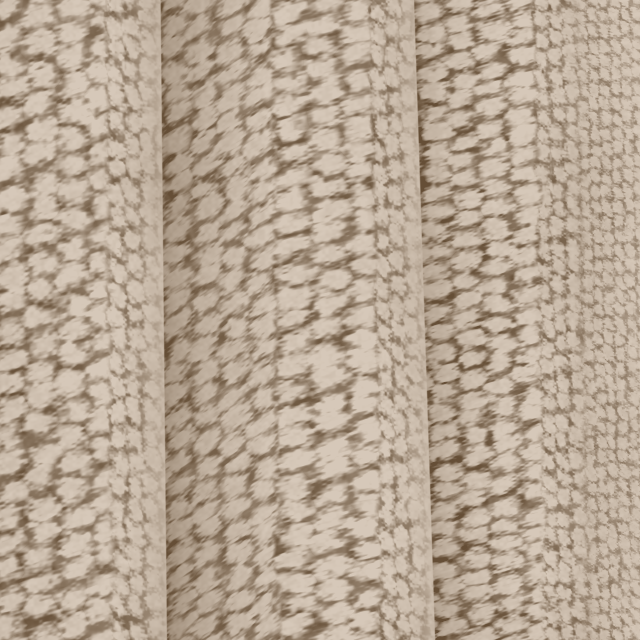
Write a Shadertoy shader that draws this texture.

```glsl
const vec3 SHADOW_COLOR = vec3(0.395, 0.305, 0.21);
const vec3 YARN_COLOR = vec3(0.84, 0.785, 0.725);
const float WOBBLE = 0.30;         // irregularity of the stitch grid
const float JITTER = 0.24;         // scatter of single stitches
const float FIBRE_AMOUNT = 1.05;   // raggedness of the yarn strands
const float PIT_DEPTH = 0.30;      // dark specks inside the gaps
const float SURFACE_GRAIN = 0.16;  // strands seen on top of the stitches
const float CREASE_WANDER = 0.016; // ragged border between the knit zones
const float FOLD_SHADOW = 0.20;
const float FOLD_SHADOW_WIDTH = 0.045;
const int ZONES = 8;

// Left border at the top, its drift towards the bottom, row slope, edge softness
const vec4 ZONE_SHAPE[9] = vec4[9](
    vec4(-0.010, 0.000,  0.03, 0.001),
    vec4( 0.165, 0.010, -0.60, 0.010),
    vec4( 0.251, 0.010,  0.36, 0.0015),
    vec4( 0.425, 0.010,  0.06, 0.005),
    vec4( 0.577, 0.020, -0.60, 0.006),
    vec4( 0.647, 0.033,  0.08, 0.0015),
    vec4( 0.833, 0.020, -0.55, 0.006),
    vec4( 0.900, 0.020, -0.60, 0.014),
    vec4( 1.010, 0.000,  0.00, 0.001));

// Brightness left and right, stitch contrast left and right
const vec4 ZONE_TONE[8] = vec4[8](
    vec4(0.94, 0.97, 0.66, 0.58),
    vec4(0.97, 0.82, 0.56, 0.06),
    vec4(0.74, 0.95, 0.48, 0.58),
    vec4(0.97, 0.99, 0.66, 0.64),
    vec4(0.96, 0.87, 0.56, 0.08),
    vec4(0.92, 0.98, 0.66, 0.66),
    vec4(0.93, 0.88, 0.54, 0.44),
    vec4(0.87, 0.95, 0.42, 0.34));

// Stitch width and height
const vec2 ZONE_STITCH[8] = vec2[8](
    vec2(0.050, 0.042), vec2(0.026, 0.038), vec2(0.044, 0.036),
    vec2(0.056, 0.037), vec2(0.023, 0.036), vec2(0.047, 0.031),
    vec2(0.022, 0.030), vec2(0.017, 0.023));

float hash(vec2 p) {
    return fract(sin(dot(p, vec2(127.1, 311.7))) * 43758.5453);
}

float noise(vec2 p) {
    vec2 i = floor(p), f = fract(p);
    f = f * f * (3.0 - 2.0 * f);
    return mix(mix(hash(i), hash(i + vec2(1, 0)), f.x),
               mix(hash(i + vec2(0, 1)), hash(i + vec2(1, 1)), f.x), f.y);
}

// Knit relief: x is the height (1 on stitches, 0 in gaps), y the strand pattern
vec2 knit(vec2 p, vec2 stitch, float slope, float seed) {
    vec2 grain = vec2(p.x, p.y - slope * p.x) / stitch;
    vec2 warp = vec2(noise(grain * 1.3 + seed), noise(grain * 1.3 + seed + 37.0)) - 0.5;
    vec2 q = grain + warp * WOBBLE;

    // Nearest of the scattered stitches, every other column half a row higher
    float nearest = 4.0;
    float column = floor(q.x);
    for (int i = -1; i <= 1; i++) {
        float x = column + float(i);
        float shift = 0.5 * mod(x, 2.0);
        float row = floor(q.y - shift);
        for (int j = -1; j <= 1; j++) {
            vec2 id = vec2(x, row + float(j));
            vec2 offset = (vec2(hash(id + seed), hash(id + seed + 19.0)) - 0.5) * JITTER;
            vec2 f = q - id - vec2(0.5, 0.5 + shift) - offset;
            f.y -= 0.12 * f.x;
            vec2 e = pow(abs(f * vec2(1.85, 2.0)), vec2(2.4));
            nearest = min(nearest, pow(e.x + e.y, 1.0 / 2.4));
        }
    }

    // Strands run along the rows and break up the stitch outline
    vec2 strand = vec2(grain.x * 3.4, grain.y * 5.2 - grain.x * 1.6);
    float fibre = noise(strand + seed) * 0.55 + noise(strand * 2.0 + 11.0) * 0.45;
    nearest += (fibre - 0.5) * FIBRE_AMOUNT;
    return vec2(1.0 - smoothstep(0.50, 1.30, nearest), fibre);
}

vec3 zoneColor(int i, vec2 uv, float left, float right) {
    vec4 tone = ZONE_TONE[i];
    float across = clamp((uv.x - left) / (right - left), 0.0, 1.0);
    float brightness = mix(tone.x, tone.y, across);
    float contrast = mix(tone.z, tone.w, across * across);

    vec2 p = vec2(uv.x - left, uv.y);
    vec2 relief = knit(p, ZONE_STITCH[i], ZONE_SHAPE[i].z, float(i) * 13.0);
    float gap = 1.0 - relief.x;
    float pit = gap * gap * smoothstep(0.35, 0.75, noise(p / ZONE_STITCH[i] * 2.3 + 5.0));
    float value = brightness + 0.02 - contrast * (gap + PIT_DEPTH * pit);
    value -= SURFACE_GRAIN * contrast * (relief.y - 0.4);

    // Shade cast by the overlapping fold, deeper towards the bottom
    if (i == 2 || i == 5) {
        float depth = FOLD_SHADOW * (1.25 - 0.5 * uv.y);
        value -= depth * exp(-max(p.x, 0.0) / FOLD_SHADOW_WIDTH);
    }

    // Broad mottling and fine fuzz
    value += 0.08 * (noise(uv * 7.0) - 0.5) + 0.08 * (noise(uv * 180.0) - 0.5);
    return mix(SHADOW_COLOR, YARN_COLOR, clamp(value, 0.0, 1.0));
}

void mainImage(out vec4 fragColor, in vec2 fragCoord) {
    vec2 uv = fragCoord / iResolution.xy;
    float drop = 1.0 - uv.y;
    float wander = (noise(uv * vec2(20.0, 42.0)) - 0.5) * CREASE_WANDER;
    vec3 color = YARN_COLOR;

    // Lay the zones from left to right; fold edges stay clean, creases wander
    for (int i = 0; i < ZONES; i++) {
        vec4 shape = ZONE_SHAPE[i];
        float left = shape.x + shape.y * drop;
        float right = ZONE_SHAPE[i + 1].x + ZONE_SHAPE[i + 1].y * drop;
        float ragged = (i == 2 || i == 5) ? 0.0 : wander;
        float cover = smoothstep(-shape.w, shape.w, uv.x - left + ragged);
        color = mix(color, zoneColor(i, uv, left, right), cover);
    }
    fragColor = vec4(color, 1.0);
}
```
